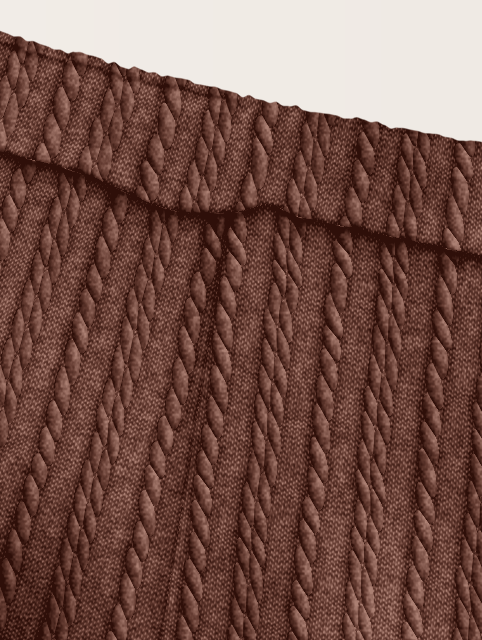
This texture is drawn by a Shadertoy shader. Its source:

```glsl
// Brown cable-knit fabric with a gathered waistband against a cream backdrop.

float hash(vec2 p) {
    vec3 q = fract(p.xyx * vec3(0.1031, 0.1030, 0.0973));
    q += dot(q, q.yzx + 33.33);
    return fract((q.x + q.y) * q.z);
}

float noise(vec2 p) {
    vec2 i = floor(p), f = fract(p);
    f = f * f * (3.0 - 2.0 * f);
    return mix(mix(hash(i), hash(i + vec2(1, 0)), f.x),
               mix(hash(i + vec2(0, 1)), hash(i + vec2(1, 1)), f.x), f.y);
}

float bump(float x, float width) { return exp(-x * x / (width * width)); }

float topEdge(float x) { return 0.950 - 0.29 * x + 0.08 * x * x; }

float waistSeam(float x) {
    return 0.762 - 0.215 * x - 0.032 * bump(x - 0.27, 0.11)
         + 0.014 * bump(x - 0.42, 0.03);
}

float sideSeam(float y) { return 0.350 - 0.162 * (0.609 - y); }

// Rib position in x, rib spacing in y, rib index in z
vec3 ribCoords(vec2 p) {
    float drop = (0.609 - p.y) / 0.574;
    if (p.y > waistSeam(p.x)) {
        float rise = p.y - 0.5 * (topEdge(p.x) + waistSeam(p.x));
        float u = (p.x - rise * mix(0.35, 0.12, p.x / 0.75) - 0.407) / 0.078;
        return vec3(u, 0.078, floor(u + 0.5));
    }
    if (p.x > sideSeam(p.y)) {
        float spacing = 0.084 + 0.004 * drop;
        float u = (p.x - 0.368 + 0.075 * drop) / spacing;
        return vec3(u, spacing, floor(u + 0.5));
    }
    float spacing = 0.083 + 0.015 * drop;
    float u = (p.x - 0.329 + 0.140 * drop) / spacing;
    return vec3(u, spacing, min(floor(u + 0.5), 0.0));
}

// Twisted yarn: overlapping tilted ellipsoids joined into a rope
float strand(float x, float along, float width) {
    float across = x / width;
    float lobe = fract(along / 0.045 + 0.46 * across) - 0.5;
    float dome = 1.0 - across * across - 3.1 * lobe * lobe;
    return 0.85 * width * pow(max(dome, 0.0), 0.75);
}

// Relief in x, cable coverage in y, stitch and channel shade in z
vec3 knit(vec2 p) {
    vec3 rib = ribCoords(p);
    float x = (rib.x - rib.z) * rib.y;
    float rows = p.y + 0.2 * p.x;
    float along = rows + 0.017 * rib.z;
    along += 0.016 * noise(vec2(along * 14.0, rib.z * 5.0));
    float sway = 0.007 * (noise(vec2(along * 18.0, rib.z * 7.0)) - 0.5);
    float c = x + sway;

    // Alternate single and paired cables
    bool single = mod(rib.z, 2.0) < 0.5;
    float cable = single ? strand(c, along, 0.0165)
        : max(strand(c - 0.0110, along, 0.0130), strand(c + 0.0110, along + 0.020, 0.0130));
    float cover = smoothstep(0.0, 0.004, cable);

    // Fine chevron stitches, ten columns to a rib
    float column = rib.x * 10.0;
    float row = rows / 0.0084 + 0.22 * cos(6.28318 * column) + 0.9 * noise(p * 28.0);
    float stitch = (0.5 + 0.5 * cos(6.28318 * row)) * (0.65 + 0.35 * cos(12.56637 * column));
    stitch += 0.30 * (noise(p * vec2(150.0, 190.0)) - 0.5);

    // Sunken channels beside each cable, deeper on the left
    float halfWidth = single ? 0.016 : 0.023;
    float channel = bump(c + halfWidth, 0.008) + 0.55 * bump(c - halfWidth, 0.006);
    float shade = (0.24 * (stitch - 0.32) - 0.24 * channel) * (1.0 - cover);
    shade += 0.06 * smoothstep(0.015, 0.036, abs(x));
    float relief = cable + 0.0013 * stitch * (1.0 - 0.75 * cover);
    return vec3(relief, cover, shade);
}

void mainImage(out vec4 fragColor, in vec2 fragCoord) {
    vec2 p = fragCoord / iResolution.y;
    float pixel = 1.0 / iResolution.y;

    // Relief lit from the upper right
    vec3 here = knit(p);
    float e = 0.0016;
    vec2 slope = vec2(knit(p + vec2(e, 0)).x, knit(p + vec2(0, e)).x) - here.x;
    slope = clamp(slope / e, -1.3, 1.3);
    float tone = 0.46 - 0.29 * dot(slope, vec2(0.70, 0.70));
    tone += here.z + here.y * (17.0 * here.x - 0.13);

    // Broad folds and yarn grain
    tone += 0.34 * (noise(p * vec2(5.0, 3.0) + 4.0) - 0.5);
    tone += 0.16 * (noise(p * 60.0) - 0.5);
    tone += 0.36 * (noise(p * 270.0) - 0.5);
    tone += 0.16 * bump(length(p - vec2(0.48, 0.38)), 0.30);
    tone -= 0.18 * smoothstep(0.25, 0.0, p.x) * smoothstep(0.55, 0.0, p.y);

    // Waistband roll and the shadow beneath it
    float band = p.y - waistSeam(p.x) + 0.004 * (noise(vec2(p.x * 60.0, 8.0)) - 0.5);
    tone -= 0.50 * bump(band + 0.003, 0.007);
    tone -= 0.26 * bump(band + 0.010, 0.020) * step(band, 0.0);
    tone += 0.10 * bump(band - 0.030, 0.020);

    // Side seam fading down the cloth, with a raised right lip
    float side = p.x - sideSeam(p.y);
    float below = smoothstep(0.0, -0.01, band);
    tone -= below * mix(0.22, 0.36, p.y / 0.66) * bump(side + 0.002, 0.004);
    tone -= below * 0.16 * bump(side + 0.012, 0.016);
    tone += below * 0.06 * bump(side - 0.008, 0.006);

    // Back layer showing behind the front edge
    float top = topEdge(p.x) + 0.008 * (noise(vec2(p.x * 95.0, 2.0)) - 0.5);
    float gap = p.y - top + 0.020 - 0.018 * p.x;
    tone -= 0.36 * bump(gap, 0.005) * smoothstep(0.47, 0.30, p.x);
    tone -= 0.14 * bump(p.y - top, 0.010);

    tone = clamp(tone, 0.0, 1.0);
    vec3 brown = mix(vec3(0.18, 0.06, 0.035), vec3(0.40, 0.24, 0.20), min(2.0 * tone, 1.0));
    brown = mix(brown, vec3(0.67, 0.50, 0.45), max(2.0 * tone - 1.0, 0.0));

    vec3 cream = mix(vec3(0.945, 0.925, 0.905), vec3(0.935, 0.915, 0.89), p.x);
    float cloth = smoothstep(pixel, -pixel, p.y - top);
    fragColor = vec4(mix(cream, brown, cloth), 1.0);
}
```
